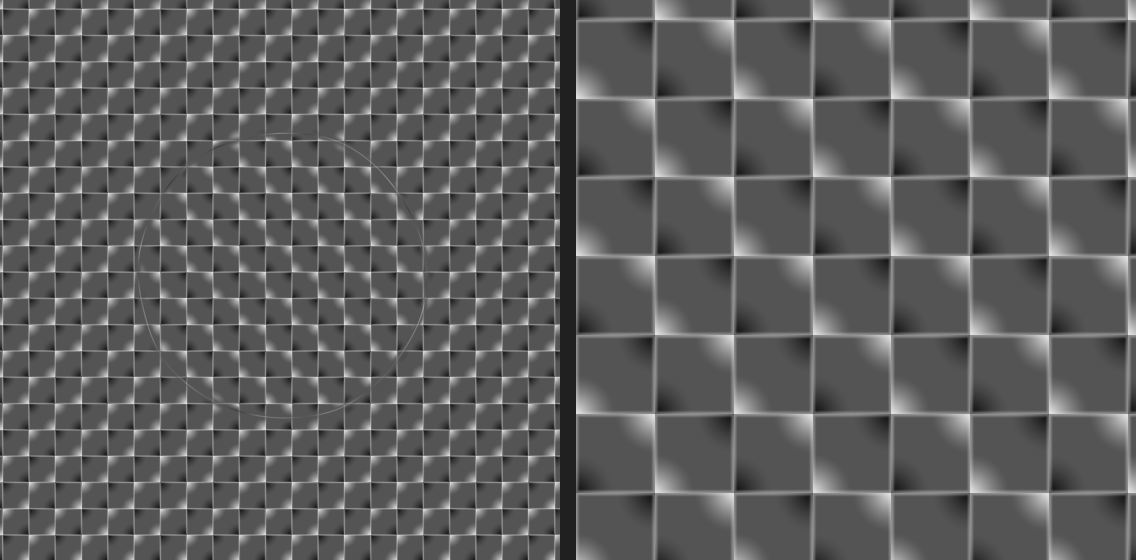
Left, the full canvas; right, a detail of the centre.
Reproduce this pattern procedurally as a WebGL 1 fragment shader.

```glsl
precision highp float;
// Grid of grey square cells, each a lens between two shaded quarter discs:
// one bright, one dark, swapping in a checkerboard. Inside a large, slightly
// uneven disc the cells are mirrored, with a soft broken seam at its rim.

uniform vec2 u_resolution;

const float CELLS = 21.3;               // cells across the canvas
const vec2 GRID_OFFSET = vec2(0.10, 0.95);
const float ARC_RADIUS = 0.5;           // in cells
const float BASE_GREY = 0.33;
const float BRIGHT_RISE = 0.58;
const float DARK_DROP = 0.30;
const float LINE_GREY = 0.88;
const float LINE_OPACITY = 0.42;
const float LINE_REACH = 0.055;         // soft half width, in cells
const vec2 DISC_CENTRE = vec2(0.503, 0.508);
const float DISC_RADIUS = 0.257;
const float RIM_WOBBLE = 0.008;
const float RIM_FADE = 0.011;
const float SEAM_WIDTH = 0.0022;
const float SEAM_STRENGTH = 0.22;

vec2 hashGradient(vec2 p) {
  float angle = 6.2832 * fract(sin(dot(p, vec2(127.1, 311.7))) * 43758.5);
  return vec2(cos(angle), sin(angle));
}

float gradientNoise(vec2 p) {
  vec2 i = floor(p);
  vec2 f = p - i;
  vec2 w = f * f * f * (f * (f * 6.0 - 15.0) + 10.0);
  float a = dot(hashGradient(i), f);
  float b = dot(hashGradient(i + vec2(1.0, 0.0)), f - vec2(1.0, 0.0));
  float c = dot(hashGradient(i + vec2(0.0, 1.0)), f - vec2(0.0, 1.0));
  float d = dot(hashGradient(i + 1.0), f - 1.0);
  return mix(mix(a, b, w.x), mix(c, d, w.x), w.y);
}

// 1 at a corner, falling to 0 on its arc
float cornerFalloff(vec2 p, vec2 corner) {
  return max(1.0 - length(p - corner) / ARC_RADIUS, 0.0);
}

// Brightness added by the top right and bottom left corners of a cell
float cornerShade(vec2 p, float parity) {
  vec2 q = mix(p, 1.0 - p, parity);
  float bright = pow(cornerFalloff(q, vec2(1.0)), 1.4);
  float dark = pow(cornerFalloff(q, vec2(0.0)), 1.5);
  return BRIGHT_RISE * bright - DARK_DROP * dark;
}

float gridLine(vec2 p) {
  vec2 edge = min(p, 1.0 - p);
  vec2 line = 1.0 - smoothstep(0.0, LINE_REACH, edge);
  return 1.0 - (1.0 - line.x) * (1.0 - line.y);
}

void main() {
  vec2 uv = gl_FragCoord.xy / u_resolution;
  vec2 grid = uv * CELLS - GRID_OFFSET;
  vec2 cell = floor(grid);
  vec2 p = grid - cell;
  float parity = mod(cell.x + cell.y, 2.0);

  // Signed distance to the uneven rim of the disc
  float rim = length(uv - DISC_CENTRE) - DISC_RADIUS
            + RIM_WOBBLE * gradientNoise(uv * 6.0);
  float contrast = smoothstep(0.0, RIM_FADE, abs(rim));

  // Mirrored cells outside, plain cells inside
  vec2 side = rim > 0.0 ? vec2(1.0 - p.x, p.y) : p;
  float grey = BASE_GREY + cornerShade(side, parity) * contrast;

  float line = gridLine(p) * mix(0.5, 1.0, contrast);
  grey = mix(grey, LINE_GREY, LINE_OPACITY * line);

  // Seam that comes and goes along the rim
  float seam = 1.0 - smoothstep(0.0, SEAM_WIDTH, abs(rim));
  grey += SEAM_STRENGTH * seam * (0.2 + 1.4 * gradientNoise(uv * CELLS * 0.8));

  gl_FragColor = vec4(vec3(clamp(grey, 0.0, 1.0)), 1.0);
}
```
